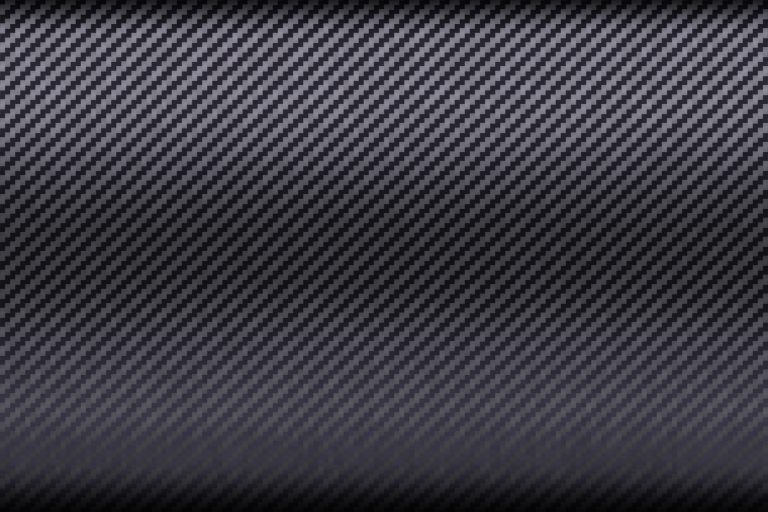
This texture is drawn by a WebGL 1 fragment shader. Its source:

```glsl
precision highp float;

uniform vec2 u_resolution;

const vec2 REPEATS = vec2(38.0, 27.0);      // weave repeats across and down
const float STEPS = 4.0;                    // tow columns in one repeat
const float LIGHT_SHARE = 0.54;             // lit part of each column
const float EDGE_PIXELS = 1.3;              // softness of the edges
const float TOW_VARIATION = 0.12;
const float TOW_ROUNDNESS = 0.12;
const vec3 LIGHT_TINT = vec3(1.0, 0.98, 1.08);
const vec3 DARK_TINT = vec3(1.0, 0.94, 1.22);

float hash(vec2 p) {
  vec3 q = fract(vec3(p.xyx) * 0.1031);
  q += dot(q, q.yzx + 33.33);
  return fract((q.x + q.y) * q.z);
}

// Sheen of the raised tows, by depth below the top edge
float lightSheen(float depth) {
  float v = mix(0.05, 0.54, smoothstep(-0.02, 0.07, depth));
  v = mix(v, 0.26, smoothstep(0.17, 0.47, depth));
  v = mix(v, 0.34, smoothstep(0.53, 0.68, depth));
  v = mix(v, 0.23, smoothstep(0.79, 0.91, depth));
  return mix(v, 0.03, smoothstep(0.91, 1.01, depth));
}

// Sheen of the sunken tows, nearly meeting the light ones low down
float darkSheen(float depth) {
  float v = mix(0.02, 0.16, smoothstep(-0.01, 0.09, depth));
  v = mix(v, 0.07, smoothstep(0.18, 0.46, depth));
  v = mix(v, 0.22, smoothstep(0.54, 0.82, depth));
  return mix(v, 0.015, smoothstep(0.89, 1.0, depth));
}

// One column of the twill, shifted upward by a step from its neighbour
vec3 towColumn(float column, float row, float depth, float edge) {
  float along = row - column / STEPS;
  float fromCentre = abs(fract(along) - 0.5);
  float halfLight = 0.5 * LIGHT_SHARE;
  float lit = smoothstep(-0.5 * edge, 0.5 * edge, halfLight - fromCentre);

  float variation = 1.0 + TOW_VARIATION * (hash(vec2(column, floor(along) + 80.0)) - 0.5);
  float bulge = 1.0 - TOW_ROUNDNESS * min(fromCentre / halfLight, 1.0);
  vec3 light = LIGHT_TINT * lightSheen(depth) * bulge * variation;
  vec3 dark = DARK_TINT * darkSheen(depth) * variation;
  return mix(dark, light, lit);
}

void main() {
  vec2 uv = gl_FragCoord.xy / u_resolution;
  float depth = 1.0 - uv.y;
  float row = uv.y * REPEATS.y;
  float column = uv.x * REPEATS.x * STEPS;
  vec2 edge = EDGE_PIXELS * REPEATS * vec2(STEPS, 1.0) / u_resolution;

  // Blend the two columns beside the nearest vertical edge
  float border = floor(column + 0.5);
  float side = clamp((column - border) / edge.x + 0.5, 0.0, 1.0);
  vec3 left = towColumn(border - 1.0, row, depth, edge.y);
  vec3 right = towColumn(border, row, depth, edge.y);

  gl_FragColor = vec4(mix(left, right, side), 1.0);
}
```
